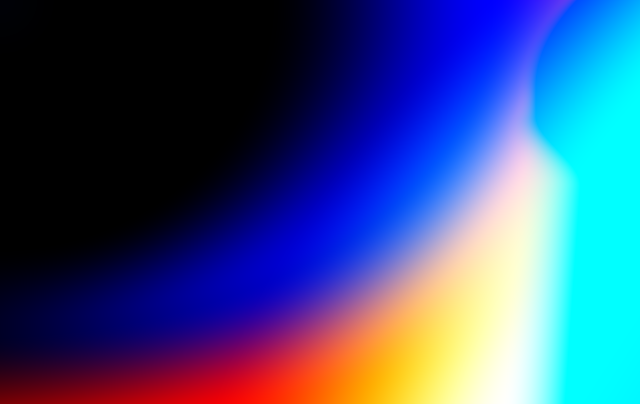
A WebGL 1 fragment shader for this background:

```glsl
precision highp float;
// Soft spectral glow: darkness bending through blue and fire into white and cyan.

uniform vec2 u_resolution;

const float ASPECT = 1.58;
const float HALF_PI = 1.5708;

// Distance from the centre of an ellipse to its rim along a unit direction.
float ellipseRadius(vec2 direction, vec2 radii) {
  return 1.0 / length(direction / radii);
}

// Position between two concentric ellipses: 0 on the inner rim, 1 on the outer.
float bandPosition(vec2 q, vec2 innerRadii, vec2 outerRadii) {
  float r = max(length(q), 0.0001);
  float inner = ellipseRadius(q / r, innerRadii);
  float outer = ellipseRadius(q / r, outerRadii);
  return (r - inner) / (outer - inner);
}

// Smooth ramp around a centre.
float ramp(float center, float halfWidth, float x) {
  return smoothstep(center - halfWidth, center + halfWidth, x);
}

// Horizontal place of the wavy cyan border at height y.
float cyanBorder(float y) {
  float rise = max(y - 0.784, 0.0);
  float upper = 1.323 + 2.19 * rise * rise;
  float lower = 1.395 + 0.07 * y;
  return mix(lower, upper, smoothstep(0.537, 0.712, y));
}

// 1 on the warm side, falling to 0 at the border; crisp above and soft below.
float warmSide(vec2 p) {
  float width = mix(0.155, 0.041, smoothstep(0.53, 0.77, p.y));
  float u = clamp((cyanBorder(p.y) - p.x) / width, 0.0, 1.0);
  return u * (2.0 - u);
}

float redLight(float band, float angle, float warm) {
  float start = 0.95 + 0.2 * angle;
  float offset = angle - 0.14;
  float width = 0.12 + 2.05 * sqrt(offset * offset + 0.02);
  float strength = mix(0.55, 1.0, smoothstep(0.0, 0.15, angle));
  return strength * warm * smoothstep(start, start + width, band);
}

float greenLight(vec2 p) {
  float depth = 1.0 - p.y;
  float center = 1.512 - 1.05 * depth + 0.365 * depth * depth;
  float cornerShade = 0.06 * smoothstep(1.4, 1.75, p.x - 0.65 * p.y);
  return ramp(center, 0.31, p.x) - cornerShade;
}

float blueLight(vec2 p, float band, float angle, float warm) {
  float strength = 1.0 - 0.95 * smoothstep(0.2, 1.2, angle);
  float arc = smoothstep(-0.03, 1.0, band) * (1.0 - smoothstep(1.1, 2.3, band));
  float whitening = ramp(1.074 + 0.4 * p.y, 0.195, p.x);
  float light = mix(strength * arc, 1.0, whitening);
  return mix(1.0, light, warm);
}

void main() {
  vec2 p = gl_FragCoord.xy / u_resolution * vec2(ASPECT, 1.0);

  // Arcs spread from the upper left corner; angle runs from 0 (right) to 1 (down).
  vec2 q = vec2(p.x, 1.0 - p.y);
  float angle = atan(q.y, q.x) / HALF_PI;
  float band = bandPosition(q, vec2(0.679, 0.617), vec2(1.235, 0.802));
  float warm = warmSide(p);

  vec3 color = vec3(
    redLight(band, angle, warm),
    greenLight(p),
    blueLight(p, band, angle, warm));

  // Faint night tint in the corner.
  color += vec3(0.0, 0.005, 0.025) * (1.0 - smoothstep(0.0, 0.16, length(q)));
  gl_FragColor = vec4(clamp(color, 0.0, 1.0), 1.0);
}
```
